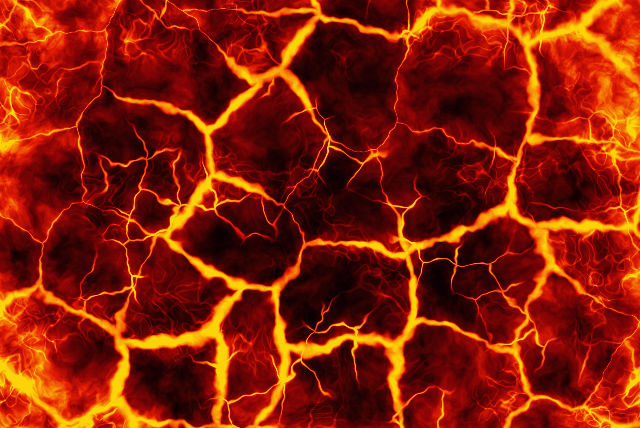
Give the GLSL for this texture, as a WebGL 2 fragment shader.

```glsl
#version 300 es
precision highp float;
precision highp int;
// Cracked lava crust: dark gritty plates split by glowing yellow and red fissures.

uniform vec2 u_resolution;
out vec4 fragColor;

// Lengths are fractions of the canvas height, scales are features per height.
const float PLATE_SCALE = 4.1;
const float SHARD_SCALE = 9.5;
const float FISSURE_WIDTH = 0.0125;
const float HAIRLINE_WIDTH = 0.0021;
const float HALO_REACH = 0.026;
const float HALO_HEAT = 0.32;
const float CRUST_HEAT = 0.20;
const float RIM_HEAT = 0.43;
const float GRIT = 0.46;

// Heat ramp from cold crust to molten core.
const int STEPS = 7;
const vec3 RAMP[STEPS] = vec3[STEPS](
  vec3(0.05, 0.00, 0.01), vec3(0.16, 0.01, 0.01), vec3(0.35, 0.01, 0.02),
  vec3(0.58, 0.02, 0.02), vec3(0.89, 0.10, 0.02), vec3(0.96, 0.50, 0.03),
  vec3(0.98, 0.83, 0.03));
const float STOPS[STEPS] = float[STEPS](0.0, 0.16, 0.32, 0.50, 0.68, 0.85, 0.98);

vec2 hash2(vec2 cell) {
  const uint MUL = 1664525u;
  uvec2 v = uvec2(ivec2(cell)) * MUL + 1013904223u;
  for (int i = 0; i < 2; i++) {
    v.x += v.y * MUL;
    v.y += v.x * MUL;
    v ^= v >> 16u;
  }
  return vec2(v >> 8u) / 16777216.0;
}

float cornerSlope(vec2 cell, vec2 offset) {
  float angle = 6.2832 * hash2(cell).x;
  return dot(vec2(cos(angle), sin(angle)), offset);
}

float gradientNoise(vec2 p) {
  vec2 c = floor(p), f = p - c;
  vec2 s = f * f * f * (f * (f * 6.0 - 15.0) + 10.0);
  vec2 e = vec2(1.0, 0.0);
  float low = mix(cornerSlope(c, f), cornerSlope(c + e.xy, f - e.xy), s.x);
  float high = mix(cornerSlope(c + e.yx, f - e.yx), cornerSlope(c + e.xx, f - e.xx), s.x);
  return 1.4 * mix(low, high, s.y);
}

float fbm(vec2 p) {
  float sum = 0.0, amplitude = 0.5;
  for (int i = 0; i < 5; i++) {
    sum += amplitude * gradientNoise(p);
    p = mat2(1.6, 1.2, -1.2, 1.6) * p + 17.3;
    amplitude *= 0.62;
  }
  return sum;
}

vec2 warp(vec2 p, float scale) {
  return vec2(gradientNoise(p * scale + 31.7), gradientNoise(p * scale + 83.1));
}

// Distance to the nearest Voronoi border (x) and a random value per cell (y).
vec2 voronoiBorder(vec2 p) {
  vec2 base = floor(p), nearest = vec2(0.0), nearestCell = vec2(0.0);
  float best = 1e3, border = 1e3;
  for (int y = -1; y <= 1; y++)
    for (int x = -1; x <= 1; x++) {
      vec2 cell = base + vec2(x, y);
      vec2 r = cell + 0.08 + 0.84 * hash2(cell) - p;
      if (dot(r, r) < best) { best = dot(r, r); nearest = r; nearestCell = cell; }
    }
  for (int y = -2; y <= 2; y++)
    for (int x = -2; x <= 2; x++) {
      vec2 cell = nearestCell + vec2(x, y);
      vec2 r = cell + 0.08 + 0.84 * hash2(cell) - p;
      vec2 gap = r - nearest;
      if (dot(gap, gap) > 1e-5) border = min(border, dot(0.5 * (r + nearest), normalize(gap)));
    }
  return vec2(border, hash2(nearestCell + 57.0).y);
}

vec3 heatColor(float heat) {
  vec3 color = RAMP[0];
  for (int i = 1; i < STEPS; i++)
    color = mix(color, RAMP[i], clamp((heat - STOPS[i - 1]) / (STOPS[i] - STOPS[i - 1]), 0.0, 1.0));
  return color;
}

void main() {
  float pixel = 1.0 / u_resolution.y;
  vec2 p = gl_FragCoord.xy * pixel;
  vec2 centered = gl_FragCoord.xy / u_resolution - 0.5;

  // Ragged fissure paths
  vec2 ragged = p + 0.035 * warp(p, 5.0) + 0.012 * warp(p, 19.0) + 0.005 * warp(p, 52.0);
  vec2 plate = voronoiBorder(ragged * PLATE_SCALE + 11.0);
  vec2 shard = voronoiBorder((ragged + 0.03 * warp(p, 8.0)) * SHARD_SCALE + 40.0);
  float d = plate.x / PLATE_SCALE;
  float shardD = shard.x / SHARD_SCALE;

  // Gritty crust, hotter toward the canvas sides and corners
  float rim = smoothstep(0.26, 0.62, length(centered * vec2(1.0, 0.78)) + 0.09 * gradientNoise(p * 3.0));
  float grit = fbm(ragged * 13.0);
  float heat = CRUST_HEAT + RIM_HEAT * rim + GRIT * grit * (0.75 + 0.4 * rim);
  heat += 0.22 * gradientNoise(p * 3.6 + 9.0) + 0.12 * (plate.y - 0.5);

  // Fine red veinlets
  float coarseVein = 1.0 - smoothstep(0.0, 0.10, abs(gradientNoise(ragged * 15.0 + 5.0)));
  float fineVein = 1.0 - smoothstep(0.0, 0.16, abs(gradientNoise(ragged * 34.0 + 71.0)));
  float veinMask = smoothstep(-0.15, 0.45, gradientNoise(p * 6.0 + 22.0));
  heat += veinMask * (0.22 * coarseVein + 0.16 * fineVein);

  // Hairline cracks inside the plates
  float hairMask = smoothstep(0.0, 0.35, gradientNoise(p * 4.5 + 63.0));
  float hair = 1.0 - smoothstep(0.3 * HAIRLINE_WIDTH, HAIRLINE_WIDTH + pixel, shardD);
  heat += 0.12 * hairMask * exp(-shardD / 0.008);
  heat = mix(heat, max(heat, 0.84 + 0.3 * grit), hair * hairMask);

  // Main fissures: red halo, orange lip, yellow core
  float opening = smoothstep(-0.4, 0.4, gradientNoise(p * 2.6 + 4.0));
  float width = (0.0018 + FISSURE_WIDTH * opening) * (1.0 + 0.55 * gradientNoise(p * 27.0));
  float soft = max(0.32 * width, pixel);
  float fissure = 1.0 - smoothstep(width - soft, width + soft, d);
  float core = 1.0 - smoothstep(0.15 * width, width, d);
  heat += HALO_HEAT * (0.45 + 0.55 * opening) * exp(-d / HALO_REACH) * (1.0 + 0.8 * grit);
  float molten = 0.80 + 0.19 * core + 0.22 * grit;
  heat = mix(heat, max(heat, molten), fissure * mix(0.7, 1.0, opening));

  fragColor = vec4(heatColor(heat), 1.0);
}
```
